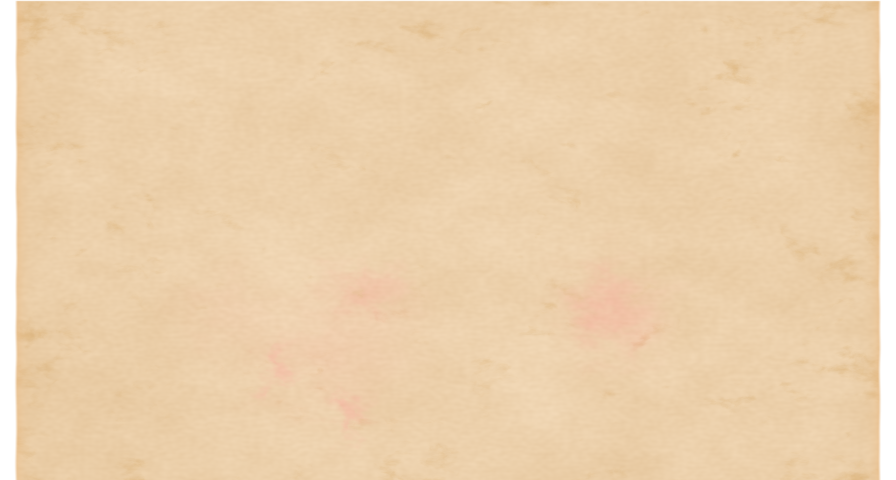
Reproduce this texture procedurally as a Shadertoy shader.

```glsl
// Aged parchment sheet with ochre foxing, worn edges and faint pink blushes.
#define LIGHT vec3(0.940, 0.838, 0.702)
#define TAN vec3(0.905, 0.785, 0.625)
#define OCHRE vec3(0.845, 0.675, 0.435)
#define PINK vec3(0.965, 0.715, 0.640)
#define RIM vec3(0.925, 0.735, 0.520)
#define MARGIN 0.034
#define EDGE_SOFTNESS 0.004
#define CLOUD_SCALE 4.0
#define STAIN_SCALE 7.0
#define GRAIN_SCALE 105.0
#define GRAIN_STRENGTH 0.018
#define STAIN_STRENGTH 0.55

vec2 gradientAt(vec2 cell) {
    vec3 h = fract(cell.xyx * vec3(0.1031, 0.1030, 0.0973));
    h += dot(h, h.yzx + 33.33);
    float angle = 6.2832 * fract((h.x + h.y) * h.z);
    return vec2(cos(angle), sin(angle));
}

float gradientNoise(vec2 p) {
    vec2 i = floor(p), f = fract(p);
    vec2 u = f * f * f * (f * (f * 6.0 - 15.0) + 10.0);
    vec2 e = vec2(1.0, 0.0);
    float low = mix(dot(gradientAt(i), f),
                    dot(gradientAt(i + e.xy), f - e.xy), u.x);
    float high = mix(dot(gradientAt(i + e.yx), f - e.yx),
                     dot(gradientAt(i + e.xx), f - e.xx), u.x);
    return mix(low, high, u.y);
}

float fbm(vec2 p) {
    float sum = 0.0, amplitude = 1.0;
    for (int octave = 0; octave < 5; octave++) {
        sum += amplitude * gradientNoise(p);
        p = mat2(1.98, 0.26, -0.26, 1.98) * p + 17.3;
        amplitude *= 0.56;
    }
    return sum;
}

// Soft elliptical spot, turned by an angle.
float blush(vec2 p, vec2 centre, vec2 radii, float angle) {
    float c = cos(angle), s = sin(angle);
    vec2 q = mat2(c, -s, s, c) * (p - centre) / radii;
    return exp(-dot(q, q));
}

void mainImage(out vec4 fragColor, in vec2 fragCoord) {
    vec2 p = fragCoord / iResolution.y;
    float width = iResolution.x / iResolution.y;

    // Distance in from the sides, top and bottom of the sheet.
    float wobble = 0.002 * gradientNoise(p.yy * vec2(14.0, 3.0) + p.x);
    float side = min(p.x - MARGIN, width - MARGIN - p.x) + wobble;
    float ends = min(p.y, 1.0 - p.y);

    // Broad clouds, stretched along the horizontal grain.
    float clouds = fbm(p * vec2(0.7, 1.0) * CLOUD_SCALE + 3.7);
    float mottle = fbm(p * vec2(0.6, 1.0) * 17.0 + 41.0);
    float wear = 0.75 * exp(-max(side, 0.0) / 0.11) + 0.38 * exp(-ends / 0.07);
    float tone = 0.36 + 0.48 * clouds + 0.30 * mottle + 0.5 * wear;
    vec3 colour = mix(LIGHT, TAN, clamp(tone, 0.0, 1.15));

    // Ragged foxing, denser towards the edges.
    vec2 warp = vec2(mottle, clouds) * 0.018;
    float patches = fbm((p + warp) * vec2(0.7, 1.0) * STAIN_SCALE + 83.0);
    float flecks = fbm((p + warp) * vec2(0.55, 1.0) * 28.0 + 129.0);
    float stain = smoothstep(0.28, 1.05, 0.65 * patches + 0.58 * flecks + 0.42 * wear);
    colour = mix(colour, OCHRE, STAIN_STRENGTH * stain);

    // Pink blushes with uneven outlines.
    vec2 q = p + 0.055 * vec2(mottle, flecks);
    float pink = 0.58 * blush(q, vec2(1.280, 0.350), vec2(0.080, 0.075), 0.0);
    pink += 0.40 * blush(q, vec2(0.775, 0.392), vec2(0.080, 0.040), -0.15);
    pink += 0.52 * blush(q, vec2(0.575, 0.230), vec2(0.052, 0.018), 0.95);
    pink += 0.46 * blush(q, vec2(0.725, 0.155), vec2(0.043, 0.022), 0.20);
    pink += 0.38 * blush(q, vec2(0.716, 0.120), vec2(0.014, 0.034), 0.0);
    pink += 0.20 * blush(q, vec2(0.700, 0.270), vec2(0.140, 0.100), 0.0);
    pink += 0.12 * blush(q, vec2(0.470, 0.350), vec2(0.090, 0.080), 0.0);
    colour = mix(colour, PINK, clamp(pink * (1.0 + 0.35 * mottle), 0.0, 0.7));

    // Fine fibres and a warm rim.
    float grain = gradientNoise(p * vec2(0.65, 1.0) * GRAIN_SCALE)
                + 0.6 * gradientNoise(p * vec2(0.3, 1.3) * GRAIN_SCALE + 57.0);
    colour += GRAIN_STRENGTH * grain * vec3(0.8, 1.0, 1.2);
    colour = mix(colour, RIM, 0.6 * exp(-max(side, 0.0) / 0.010));

    // White surround.
    float sheet = smoothstep(-EDGE_SOFTNESS, EDGE_SOFTNESS, side);
    sheet *= smoothstep(0.0, EDGE_SOFTNESS, 1.0 - p.y);
    fragColor = vec4(mix(vec3(1.0), clamp(colour, 0.0, 1.0), sheet), 1.0);
}
```
